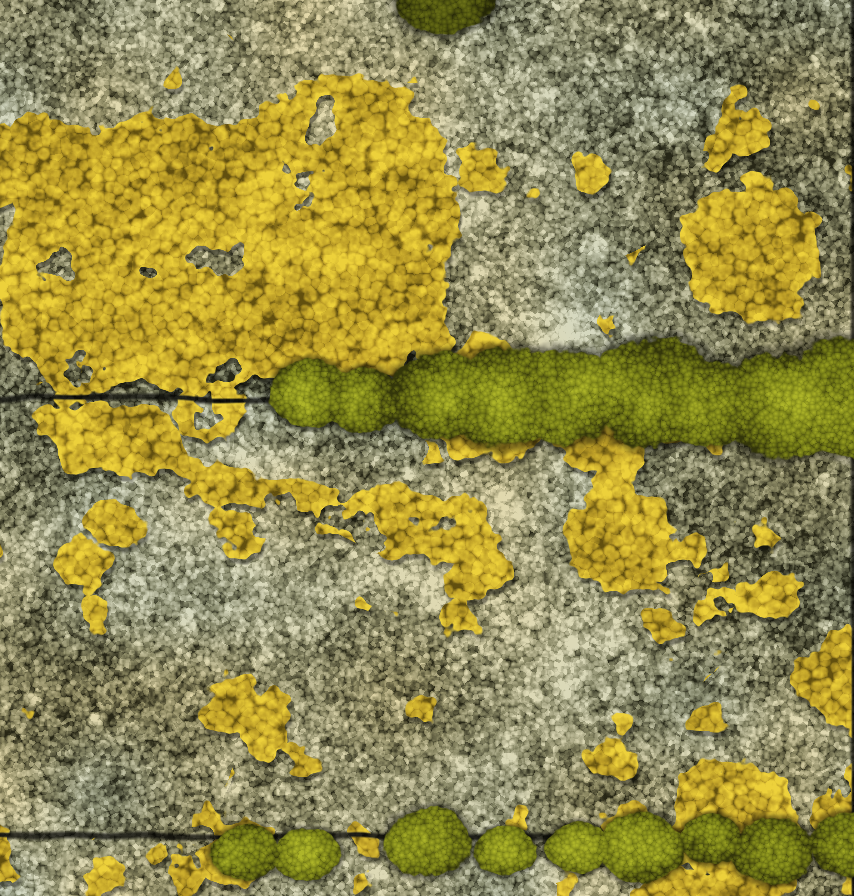
A Shadertoy shader for this texture:

```glsl
// Weathered stone slabs with crusts of yellow lichen and cushions of moss in the joints.
// Stone is layered cellular grain; lichen is a warped field of scattered discs around
// one large patch; moss is a row of overlapping domes along each joint.

#define STONE_GRAIN 78.0
#define STONE_CONTRAST 1.0
#define LICHEN_CELL 0.15
#define LICHEN_DENSITY 0.60
#define LICHEN_GRAIN 95.0
#define MOSS_CELL 0.075
#define MOSS_GRAIN 190.0
#define UPPER_JOINT 0.555
#define LOWER_JOINT 0.065

float hash(vec2 p) {
    vec3 q = fract(p.xyx * 0.1031);
    q += dot(q, q.yzx + 33.33);
    return fract((q.x + q.y) * q.z);
}

vec2 hash2(vec2 p) { return vec2(hash(p), hash(p + 57.3)); }

float noise(vec2 p) {
    vec2 i = floor(p), f = fract(p);
    f = f * f * (3.0 - 2.0 * f);
    return mix(mix(hash(i), hash(i + vec2(1, 0)), f.x),
               mix(hash(i + vec2(0, 1)), hash(i + vec2(1, 1)), f.x), f.y);
}

float fbm(vec2 p) {
    float sum = 0.0, amp = 0.53;
    for (int i = 0; i < 4; i++) {
        sum += amp * noise(p);
        p = mat2(1.6, 1.2, -1.2, 1.6) * p + 9.7;
        amp *= 0.5;
    }
    return sum;
}

// Nearest grain: x is the distance to its centre, y its random shade.
vec2 grains(vec2 p) {
    vec2 cell = floor(p), best = vec2(9.0, 0.0);
    for (int k = 0; k < 9; k++) {
        vec2 id = cell + vec2(k % 3 - 1, k / 3 - 1);
        float d = length(id + hash2(id) - p);
        if (d < best.x) best = vec2(d, hash(id + 11.9));
    }
    return best;
}

vec3 ramp(vec3 dark, vec3 middle, vec3 light, float t) {
    t = clamp(t, 0.0, 1.0);
    return t < 0.5 ? mix(dark, middle, 2.0 * t) : mix(middle, light, 2.0 * t - 1.0);
}

// Scattered discs of random size, positive inside.
float discs(vec2 p, float size, float density, float seed) {
    float d = -1.0;
    for (int k = 0; k < 9; k++) {
        vec2 id = floor(p / size) + vec2(k % 3 - 1, k / 3 - 1);
        vec2 centre = (id + 0.2 + 0.6 * hash2(id + seed)) * size;
        float r = size * mix(0.13, 0.53, hash(id + seed + 3.1));
        if (hash(id + seed + 8.4) < density && centre.y < 0.93)
            d = max(d, r - length(p - centre));
    }
    return d;
}

// Lichen cover as a distance, positive inside.
float lichenField(vec2 p) {
    vec2 q = p + 0.07 * (vec2(fbm(p * 13.0), fbm(p * 13.0 + 31.0)) - 0.5);
    vec2 b = abs(q - vec2(0.25, 0.715)) - vec2(0.20, 0.095);
    float d = 0.05 - length(max(b, 0.0)) - min(max(b.x, b.y), 0.0);
    vec2 a = q - vec2(0.08, 0.53), s = vec2(0.47, -0.15);
    d = max(d, 0.023 - length(a - s * clamp(dot(a, s) / dot(s, s), 0.0, 1.0)));
    d = max(d, discs(q, LICHEN_CELL, LICHEN_DENSITY, 4.0));
    d = max(d, discs(q, 0.055, 0.22 * smoothstep(0.3, 0.65, noise(p * 6.0)), 23.0));
    d = min(d, 0.25 * (0.70 - fbm(p * 17.0 + 5.0)));
    return d + 0.035 * (fbm(p * 28.0) - 0.5) + 0.012 * (noise(p * 95.0) - 0.5);
}

// Height of the moss domes on one joint, positive inside.
float mossHeight(vec2 p, float joint, float start, float size, float fill) {
    float h = -1.0;
    for (int i = -2; i <= 2; i++) {
        vec2 id = vec2(floor(p.x / MOSS_CELL) + float(i), floor(joint * 90.0));
        vec2 rnd = hash2(id);
        vec2 c = vec2((id.x + 0.3 + 0.4 * rnd.x) * MOSS_CELL, joint + 0.02 * (rnd.y - 0.5));
        float r = size * mix(0.8, 1.2, hash(id + 5.0));
        vec2 v = (p - c) * vec2(0.8, 1.0) / r;
        if (c.x > start && hash(id + 2.7) < fill) h = max(h, 1.0 - dot(v, v));
    }
    return h + 0.5 * (fbm(p * 40.0) - 0.5) + 0.2 * (noise(p * 160.0) - 0.5);
}

vec3 stoneColour(vec2 p) {
    vec2 coarse = grains(p * STONE_GRAIN), fine = grains(p * STONE_GRAIN * 2.3 + 7.0);
    vec2 pebble = grains(p * 36.0 + 3.0);
    float v = 0.8 * (fbm(p * 5.0 + 2.0) - 0.5) + 0.5 * (coarse.y - 0.5) * (1.0 - coarse.x);
    v += 0.42 * (fine.y - 0.5) + 0.42 * (noise(p * 290.0) - 0.5);
    v -= 0.25 * smoothstep(0.45, 0.85, fine.x);
    v += 0.28 * step(0.85, pebble.y) * smoothstep(0.36, 0.22, pebble.x);
    v += 0.3 * smoothstep(0.60, 0.72, fbm(p * 8.0 + 19.0));
    vec3 c = ramp(vec3(0.15, 0.15, 0.09), vec3(0.53, 0.53, 0.41), vec3(0.86, 0.85, 0.74),
                  0.51 + STONE_CONTRAST * v);
    return c * mix(vec3(0.96, 1.0, 1.05), vec3(1.04, 1.0, 0.90), noise(p * 9.0));
}

vec3 lichenColour(vec2 p, float depth) {
    vec2 clump = grains(p * LICHEN_GRAIN);
    float relief = fbm(p * 70.0) - fbm((p + vec2(-0.002, 0.005)) * 70.0);
    float v = 0.67 + 0.8 * relief + 0.7 * (fbm(p * 24.0 + 8.0) - 0.5);
    v += 0.25 * (clump.y - 0.5) - 0.5 * smoothstep(0.4, 0.85, clump.x);
    v += 0.35 * (noise(p * 240.0) - 0.5) + 0.12 * smoothstep(0.02, 0.0, depth);
    return ramp(vec3(0.38, 0.31, 0.06), vec3(0.73, 0.61, 0.15), vec3(0.93, 0.82, 0.23), v);
}

vec3 mossColour(vec2 p, float h) {
    vec2 tip = grains(p * MOSS_GRAIN);
    float v = 0.22 + 0.45 * clamp(h, 0.0, 1.0) + 0.5 * (0.45 - tip.x);
    v += 0.25 * (tip.y - 0.5) + 0.8 * (fbm(p * 18.0) - 0.5);
    return ramp(vec3(0.20, 0.21, 0.04), vec3(0.46, 0.49, 0.09), vec3(0.68, 0.71, 0.16), v);
}

void mainImage(out vec4 fragColor, in vec2 fragCoord) {
    vec2 p = fragCoord / iResolution.y;
    float px = 1.0 / iResolution.y, right = iResolution.x / iResolution.y;
    vec3 colour = stoneColour(p);

    // Dark joints and slab edge
    float wave = 0.008 * (noise(p * 25.0) - 0.5);
    float gap = min(abs(p.y - UPPER_JOINT - wave), abs(p.y - LOWER_JOINT - wave));
    gap = min(gap, abs(right - p.x));
    colour *= mix(0.28, 1.0, smoothstep(0.001, 0.006, gap));

    // Lichen with a thin shadow below its rim
    float lichen = lichenField(p);
    float above = lichenField(p + vec2(-0.002, 0.006));
    colour *= 1.0 - 0.4 * smoothstep(-0.003, 0.004, above);
    float cover = smoothstep(-px, px, lichen) * smoothstep(0.001, 0.004, gap);
    colour = mix(colour, lichenColour(p, lichen), cover);

    // Moss cushions with soft contact shadow
    float moss = mossHeight(p, UPPER_JOINT, 0.31, mix(0.032, 0.062, p.x), 1.0);
    moss = max(moss, mossHeight(p, LOWER_JOINT - 0.01, 0.23, 0.034, 0.85));
    float tuft = mossHeight(p, 1.0, 0.42, 0.042, 0.4);
    colour *= 1.0 - 0.5 * smoothstep(-0.5, 0.1, max(moss, tuft));
    colour = mix(colour, 0.72 * mossColour(p, tuft), smoothstep(-0.06, 0.06, tuft));
    colour = mix(colour, mossColour(p, moss), smoothstep(-0.06, 0.06, moss));

    fragColor = vec4(colour, 1.0);
}
```
